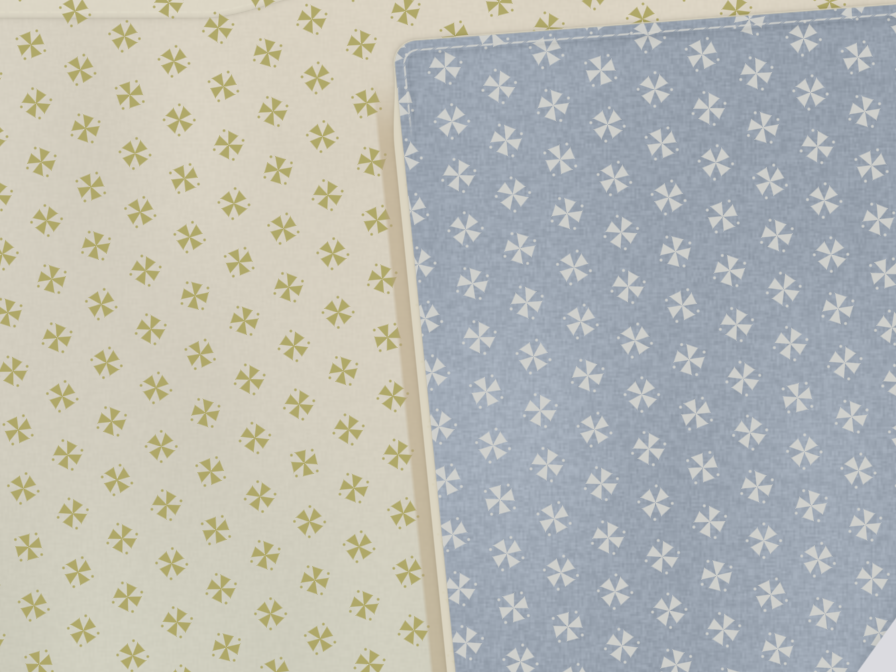
Write a Shadertoy shader that draws this pattern.

```glsl
const vec3 CREAM = vec3(0.825, 0.805, 0.75);
const vec3 OLIVE = vec3(0.67, 0.64, 0.37);
const vec3 BLUE = vec3(0.60, 0.64, 0.69);
const vec3 CHALK = vec3(0.83, 0.83, 0.81);
const vec3 PIPING = vec3(0.88, 0.86, 0.79);
const vec3 TAN = vec3(0.75, 0.69, 0.58);
const vec3 TABLE = vec3(0.86, 0.86, 0.88);

float hash(vec2 p) {
    p = fract(p * vec2(0.1031, 0.1137));
    p += dot(p, p.yx + 33.3);
    return fract((p.x + p.y) * p.x * 7.3);
}

float noise(vec2 p) {
    vec2 i = floor(p), f = fract(p);
    f = f * f * (3.0 - 2.0 * f);
    return mix(mix(hash(i), hash(i + vec2(1, 0)), f.x),
               mix(hash(i + vec2(0, 1)), hash(i + vec2(1, 1)), f.x), f.y);
}

float cover(float d) {
    float soft = max(0.0016, 0.8 / iResolution.y);
    return smoothstep(soft, -soft, d);
}

// Four flared petals with a dot in each gap
float flower(vec2 p, float radius, float tilt) {
    float quarter = 1.570796;
    float angle = mod(atan(p.y, p.x) + tilt, quarter) - 0.5 * quarter;
    vec2 v = length(p) * vec2(cos(angle), sin(angle));
    float petal = max(v.x - radius, abs(v.y - 0.1 * v.x) - 0.0007 - 0.4 * v.x);
    float dotGap = length(vec2(v.x, abs(v.y)) - 0.86 * radius) - 0.1 * radius;
    return min(petal, dotGap);
}

// Flowers repeated over a skewed lattice
float print(vec2 p, vec2 origin, mat2 basis, float radius) {
    vec2 cell = round(inverse(basis) * (p - origin));
    vec2 local = p - origin - basis * cell;
    float tilt = (hash(cell + 57.0) - 0.5) * 1.1;
    return cover(flower(local, radius, tilt));
}

// Signed distance to the rounded upper-left corner of the blue cloth
float clothEdge(vec2 p, float radius) {
    float left = 0.5885 + 0.1 * (0.8958 - p.y) - p.x;
    float top = p.y - 0.939 - 0.075 * (p.x - 0.611);
    vec2 q = vec2(left, top) + radius;
    return min(max(q.x, q.y), 0.0) + length(max(q, 0.0)) - radius;
}

float stitches(float d, float along) {
    float dash = smoothstep(0.08, 0.2, abs(fract(along * 48.0) - 0.5));
    return cover(abs(d) - 0.0014) * (0.35 + 0.65 * dash);
}

float weave(vec2 p) {
    return noise(p * vec2(330.0, 120.0)) + noise(p * vec2(120.0, 330.0)) - 1.0;
}

vec3 creamCloth(vec2 p) {
    vec3 col = CREAM + 0.025 * (noise(p * vec2(7.0, 2.5)) - 0.5);
    col += vec3(0.035, 0.025, 0.015) * smoothstep(0.3, 1.1, p.x * 0.8 + p.y * 0.6);
    col -= vec3(0.015, 0.0, 0.005) * smoothstep(0.5, 0.0, p.y);
    col += 0.012 * weave(p);

    // Turned hem along the upper left
    float hem = p.y - 0.973 - 0.04 * smoothstep(0.3, 0.5, p.x);
    col = mix(col, PIPING, 0.5 * cover(-hem));
    col -= 0.07 * exp(-abs(hem) * 350.0);
    col = mix(col, PIPING, 0.7 * stitches(hem - 0.009, p.x));

    mat2 basis = mat2(0.0078, -0.0872, 0.0736, -0.0373);
    return mix(col, OLIVE, 0.9 * print(p, vec2(0.0113, 0.5347), basis, 0.0185));
}

vec3 blueCloth(vec2 p, float edge) {
    vec3 col = BLUE + 0.05 * (noise(p * vec2(4.0, 3.0) + 9.0) - 0.5);
    col += 0.025 * smoothstep(0.6, 0.0, length(p - vec2(0.9, 0.45)));
    col += 0.045 * weave(p);
    mat2 basis = mat2(0.0102, -0.0804, 0.0806, -0.0283);
    col = mix(col, CHALK, 0.92 * print(p, vec2(0.7031, 0.5781), basis, 0.0205));

    // Seam ridge and its thread
    col -= 0.05 * exp(-abs(edge + 0.02) * 220.0) * smoothstep(0.75, 0.85, p.y);
    float seam = stitches(edge + 0.014, p.x - p.y) * smoothstep(0.79, 0.84, p.y);
    return mix(col, CHALK, 0.85 * seam);
}

void mainImage(out vec4 fragColor, in vec2 fragCoord) {
    vec2 p = fragCoord / iResolution.y;
    float edge = clothEdge(p, 0.035);
    float below = smoothstep(0.9, 0.78, p.y);
    vec3 col = creamCloth(p);

    // Tan fold and pale piping beside the blue cloth
    float pipeWidth = mix(0.002, 0.013, below);
    float fold = smoothstep(0.039, 0.032, edge) * below;
    col = mix(col, TAN * (0.6 + 0.4 * col / CREAM), 0.75 * fold);
    col -= 0.06 * exp(-abs(edge - pipeWidth) * 300.0);
    float pipe = cover(edge - pipeWidth);
    col = mix(col, mix(PIPING, col, 0.15), pipe);
    col -= 0.08 * exp(-abs(edge) * 500.0);

    col = mix(col, blueCloth(p, edge), cover(edge));

    // Bare table at the lower right
    float table = dot(p - vec2(1.333, 0.08), vec2(0.81, -0.58));
    col -= 0.04 * exp(-abs(table) * 120.0);
    col = mix(col, TABLE, cover(-table));
    fragColor = vec4(col, 1.0);
}
```
